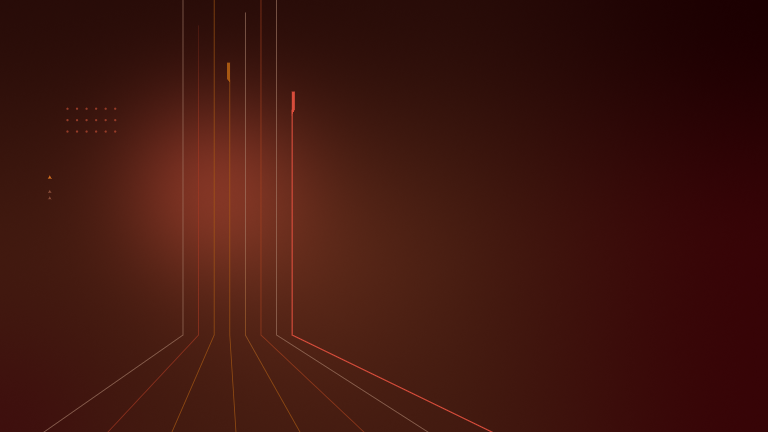
A WebGL 1 fragment shader for this background:

```glsl
precision highp float;

uniform vec2 u_resolution;

float hash(vec2 p) {
  return fract(sin(dot(p, vec2(12.99, 78.23))) * 43758.5);
}

float segmentDistance(vec2 p, vec2 a, vec2 b) {
  vec2 ab = b - a;
  return length(p - a - ab * clamp(dot(p - a, ab) / dot(ab, ab), 0.0, 1.0));
}

// Box-filtered coverage keeps hairlines even when thinner than a pixel
float strokeCoverage(float d, float halfWidth, float pixel) {
  float covered = min(d + 0.5 * pixel, halfWidth) - max(d - 0.5 * pixel, -halfWidth);
  return clamp(covered / pixel, 0.0, 1.0);
}

float fillCoverage(float d, float pixel) {
  return clamp(0.5 - d / pixel, 0.0, 1.0);
}

float glow(vec2 p, vec2 center, float spread) {
  vec2 q = p - center;
  return exp(-dot(q, q) / spread);
}

// Upright bar whose lower end is cut at an angle
float markerDistance(vec2 p, vec2 center, vec2 halfSize, float slant) {
  vec2 q = p - center;
  float bottom = -halfSize.y - q.y + slant * q.x;
  return max(max(abs(q.x) - halfSize.x, q.y - halfSize.y), bottom);
}

float triangleDistance(vec2 p, float size) {
  return max(-p.y - 0.5 * size, abs(p.x) * 0.87 + p.y * 0.5 - 0.5 * size);
}

vec3 backdrop(vec2 p, float aspect) {
  float x = p.x / aspect;
  vec3 color = mix(vec3(0.255, 0.100, 0.060), vec3(0.155, 0.045, 0.030),
                   smoothstep(0.35, 1.05, p.y));
  vec3 rightEdge = mix(vec3(0.215, 0.015, 0.025), vec3(0.110, 0.0, 0.005),
                       smoothstep(0.4, 1.0, p.y));
  color = mix(color, rightEdge, smoothstep(0.55, 1.0, x));
  color = mix(color, vec3(0.24, 0.05, 0.05), 0.8 * glow(p, vec2(0.0), 0.06));
  color += vec3(0.085, 0.050, 0.030) * glow(p, vec2(0.72, 0.42), 0.11);
  color += vec3(0.235, 0.095, 0.075) * glow(p, vec2(0.49, 0.575), 0.046);
  return color;
}

void main() {
  float pixel = 1.0 / u_resolution.y;
  vec2 p = gl_FragCoord.xy * pixel;
  vec3 color = backdrop(p, u_resolution.x * pixel);

  vec3 amber = vec3(0.68, 0.36, 0.07);
  vec3 coral = vec3(0.88, 0.31, 0.24);
  vec3 sand = vec3(0.66, 0.50, 0.42);
  vec3 rust = vec3(0.66, 0.22, 0.13);

  // Vertical lines that fan out below the bend
  for (int i = 0; i < 8; i++) {
    float n = float(i);
    vec2 bend = vec2(0.4236 + 0.0361 * n, 0.2245);
    vec2 foot = vec2(0.1019 + 0.1481 * n, 0.0);
    float top = 1.1;
    vec3 tint = amber;
    float halfWidth = 0.0009;
    float strength = 0.75;
    if (i == 0 || i == 6) tint = sand;
    if (i == 1) { tint = rust; top = 0.94; }
    if (i == 3) top = 0.815;
    if (i == 4) { tint = mix(amber, sand, smoothstep(0.1, 0.5, p.y)); top = 0.97; }
    if (i == 5) tint = mix(rust, amber, 0.25);
    if (i == 7) { tint = coral; top = 0.745; halfWidth = 0.0013; strength = 0.95; }
    // Extend the foot past the canvas so it has no visible cap
    vec2 end = foot + 0.1 * (foot - bend);
    float d = min(segmentDistance(p, bend, vec2(bend.x, top)),
                  segmentDistance(p, bend, end));
    if (i == 1) strength *= 1.0 - 0.6 * smoothstep(0.6, 0.94, p.y);
    color = mix(color, tint, strength * strokeCoverage(d, halfWidth, pixel));
  }

  // Markers at the line heads
  float amberMarker = markerDistance(p, vec2(0.529, 0.834), vec2(0.0035, 0.021), -1.2);
  float coralMarker = markerDistance(p, vec2(0.679, 0.764), vec2(0.0035, 0.024), 1.8);
  color = mix(color, amber, 0.95 * fillCoverage(amberMarker, pixel));
  color = mix(color, coral, 0.95 * fillCoverage(coralMarker, pixel));

  // Dot grid, six by three
  vec2 pitch = vec2(0.0221, 0.0264);
  vec2 origin = vec2(0.1562, 0.6955);
  vec2 cell = clamp(floor((p - origin) / pitch + 0.5), vec2(0.0), vec2(5.0, 2.0));
  float dots = length(p - origin - cell * pitch) - 0.0025;
  color = mix(color, vec3(0.68, 0.27, 0.18), 0.8 * fillCoverage(dots, pixel));

  // Small triangles on the left
  float upper = triangleDistance(p - vec2(0.1152, 0.589), 0.0048);
  float lower = min(triangleDistance(p - vec2(0.1152, 0.556), 0.0042),
                    triangleDistance(p - vec2(0.1152, 0.541), 0.0042));
  color = mix(color, vec3(0.85, 0.45, 0.12), fillCoverage(upper, pixel));
  color = mix(color, vec3(0.62, 0.36, 0.27), 0.8 * fillCoverage(lower, pixel));

  // Dither against banding
  color += (hash(gl_FragCoord.xy) - 0.5) / 255.0;
  gl_FragColor = vec4(color, 1.0);
}
```
